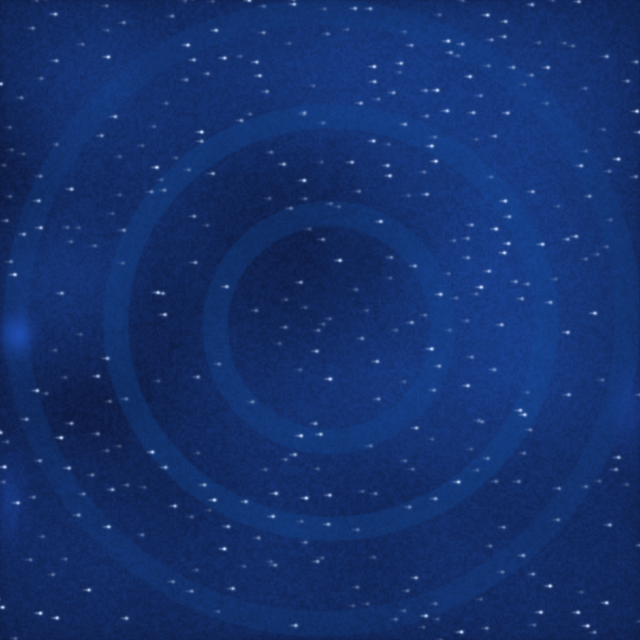
Write a Shadertoy shader that draws this background.

```glsl
// Deep blue night sky with soft clouds, three broad rings and streaked stars.

// Sine-free hash: two random values per cell.
vec2 hash2(vec2 cell) {
    vec3 q = fract(cell.xyx * vec3(0.1031, 0.1030, 0.0973));
    q += dot(q, q.yzx + 33.33);
    return fract((q.xx + q.yz) * q.zy);
}

float valueNoise(vec2 p) {
    vec2 cell = floor(p), f = fract(p);
    f = f * f * (3.0 - 2.0 * f);
    float low = mix(hash2(cell).x, hash2(cell + vec2(1, 0)).x, f.x);
    float high = mix(hash2(cell + vec2(0, 1)).x, hash2(cell + vec2(1, 1)).x, f.x);
    return mix(low, high, f.y);
}

// Soft elliptical spot.
float spot(vec2 p, vec2 center, vec2 radius) {
    vec2 d = (p - center) / radius;
    return exp(-dot(d, d));
}

// Flat band around an ellipse with smoothed borders.
float ring(vec2 p, vec2 center, vec2 radius) {
    float d = abs(length((p - center) / radius) - 1.0) * radius.x - 0.0195;
    return 1.0 - smoothstep(-0.003, 0.003, d);
}

// Brightness of the sky, 0 = darkest, 1 = brightest.
float skyLight(vec2 p) {
    float light = 0.46;
    // Bright clouds
    light += 0.36 * spot(p, vec2(0.79, 0.50), vec2(0.18, 0.26));
    light += 0.30 * spot(p, vec2(0.57, 0.90), vec2(0.25, 0.13));
    light += 0.22 * spot(p, vec2(0.90, 0.82), vec2(0.20, 0.18));
    light += 0.20 * spot(p, vec2(0.10, 0.57), vec2(0.12, 0.07));
    light += 0.20 * spot(p, vec2(0.12, 0.89), vec2(0.15, 0.12));
    light += 0.10 * spot(p, vec2(0.55, 0.38), vec2(0.15, 0.10));
    // Dark hollows
    light -= 0.28 * spot(p, vec2(0.44, 0.62), vec2(0.20, 0.16));
    light -= 0.34 * spot(p, vec2(0.13, 0.36), vec2(0.14, 0.08));
    light -= 0.20 * spot(p, vec2(0.24, 0.48), vec2(0.08, 0.12));
    light -= 0.14 * spot(p, vec2(0.75, 0.24), vec2(0.20, 0.10));
    light -= 0.14 * spot(p, vec2(0.25, 0.23), vec2(0.18, 0.07));
    light -= 0.25 * spot(p, vec2(0.00, 0.73), vec2(0.06, 0.12));
    // Drifting haze and darkened borders
    light += 0.10 * (valueNoise(p * 7.0) - 0.5) + 0.06 * (valueNoise(p * 17.0) - 0.5);
    vec2 border = 4.0 * p * (1.0 - p);
    return light * mix(0.3, 1.03, pow(max(border.x * border.y, 0.0), 0.2));
}

// Scattered stars: a small round head with a short tail to its left.
float stars(vec2 p) {
    const float count = 28.0;
    vec2 home = floor(p * count);
    float sum = 0.0;
    for (int y = -1; y <= 1; y++)
    for (int x = -1; x <= 1; x++) {
        vec2 cell = home + vec2(x, y);
        vec2 traits = hash2(cell + 71.0);
        // Loose clusters with emptier sky between them
        if (traits.x > 0.15 + 0.7 * valueNoise(cell * 0.3 + 5.0)) continue;
        vec2 d = p - (cell + hash2(cell + 13.0)) / count;
        float power = mix(0.25, 1.0, traits.y * traits.y);
        float head = spot(d, vec2(0.0), vec2(0.0031, 0.0028));
        float tail = spot(d, vec2(-0.0055, 0.0), vec2(0.0042, 0.0021));
        sum += power * (head + 0.3 * tail);
    }
    return sum;
}

void mainImage(out vec4 fragColor, in vec2 fragCoord) {
    vec2 p = fragCoord / iResolution.xy;

    // Clouded sky with fine grain
    float grain = valueNoise(p * 300.0) + 0.6 * valueNoise(p * 150.0 + 40.0) - 0.8;
    float light = clamp(skyLight(p) + 0.19 * grain, 0.0, 1.0);
    vec3 color = mix(vec3(0.05, 0.10, 0.25), vec3(0.105, 0.275, 0.61), light);

    // Three nearly concentric rings
    vec3 ringBlue = vec3(0.07, 0.29, 0.59);
    color = mix(color, ringBlue, 0.29 * ring(p, vec2(0.514, 0.488), vec2(0.178)));
    color = mix(color, ringBlue, 0.32 * ring(p, vec2(0.517, 0.496), vec2(0.336, 0.322)));
    color = mix(color, ringBlue, 0.20 * ring(p, vec2(0.503, 0.503), vec2(0.478)));

    // Glows near the left and right borders
    vec3 glowBlue = vec3(0.14, 0.34, 0.80);
    color = mix(color, glowBlue, 0.65 * spot(p, vec2(0.028, 0.477), vec2(0.024, 0.028)));
    color = mix(color, glowBlue, 0.28 * spot(p, vec2(0.015, 0.22), vec2(0.025, 0.06)));
    color = mix(color, glowBlue, 0.28 * spot(p, vec2(0.985, 0.36), vec2(0.025, 0.06)));

    color = mix(color, vec3(0.78, 0.86, 1.0), min(stars(p), 1.0));
    fragColor = vec4(color, 1.0);
}
```
